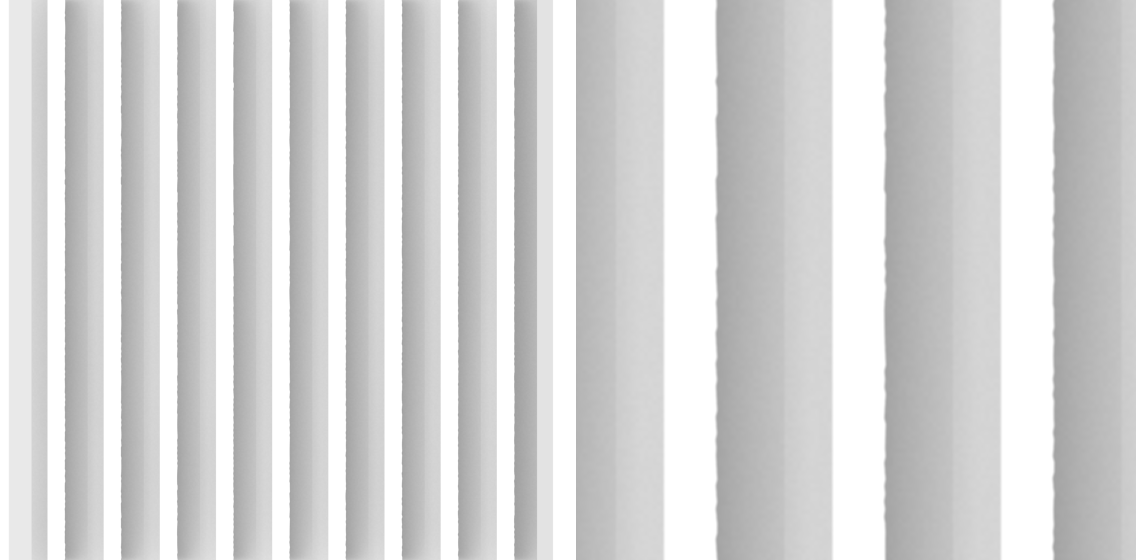
Left, the full canvas; right, a detail of the centre.
A Shadertoy shader for this pattern:

```glsl
const float SLAT_COUNT = 10.0;
const float FIRST_LEFT = 0.0158;
const float PITCH = 0.1003;
const float SLAT_WIDTH = 0.0690;
const float RIDGE = 0.0405;
const float SHADE_DARK = 0.635;
const float SHADE_RIDGE = 0.765;
const float LIT_RIDGE = 0.797;
const float LIT_EDGE = 0.830;
const float FIRST_FACE = 0.915;
const float LAST_FACE = 0.890;
const float END_FADE = 0.035;
const float GRAIN = 0.012;
const float GRAIN_CELLS = 384.0;

float hash(vec2 p) {
    vec3 q = fract(vec3(p.xyx) * 0.1031);
    q += dot(q, q.yzx + 33.33);
    return fract((q.x + q.y) * q.z);
}

float noise(vec2 p) {
    vec2 i = floor(p), f = fract(p);
    f = f * f * (3.0 - 2.0 * f);
    return mix(mix(hash(i), hash(i + vec2(1, 0)), f.x),
               mix(hash(i + vec2(0, 1)), hash(i + vec2(1, 1)), f.x), f.y);
}

// Grey level across one slat: shaded left face, lit right face.
float slatShade(float x, float y, float id, float blur) {
    float u = clamp(x / RIDGE, 0.0, 1.0);
    float v = clamp((x - RIDGE) / (SLAT_WIDTH - RIDGE), 0.0, 1.0);
    bool isFirst = id < 0.5;
    bool isLast = id > SLAT_COUNT - 1.5;

    float left = mix(SHADE_DARK, SHADE_RIDGE, pow(u, 0.8));
    float right = mix(LIT_RIDGE, LIT_EDGE, smoothstep(0.0, 0.6, v));
    if (isLast) left = mix(SHADE_DARK - 0.01, SHADE_RIDGE - 0.04, u);
    if (isFirst) right = mix(0.825, 0.785, v);

    // Both ends catch more light, mostly away from the dark edge.
    float endDist = min(y, 1.0 - y);
    float endLight = exp(-endDist / END_FADE);
    left += 0.06 * endLight * smoothstep(0.1, 1.0, u);
    left += 0.10 * exp(-endDist / 0.005) * (1.0 - u);
    right += 0.035 * endLight;

    // Outer faces at both sides of the row are flat.
    if (isFirst) left = FIRST_FACE;
    if (isLast) right = LAST_FACE;
    return mix(left, right, smoothstep(-blur, blur, x - RIDGE));
}

void mainImage(out vec4 fragColor, in vec2 fragCoord) {
    vec2 uv = fragCoord / iResolution.xy;
    float blur = max(0.0013, 0.75 / iResolution.x);

    // Cells start slightly before each slat so both edges stay smooth.
    float id = floor((uv.x - FIRST_LEFT) / PITCH + 0.15);
    id = clamp(id, 0.0, SLAT_COUNT - 1.0);
    float x = uv.x - FIRST_LEFT - id * PITCH;
    float inner = step(0.5, id);

    float shade = slatShade(x, uv.y, id, blur);

    // Fine grain, broad tonal drift and a small offset per slat.
    float textured = id > SLAT_COUNT - 1.5 ? step(x, RIDGE) : max(inner, step(RIDGE, x));
    float grain = noise(uv * GRAIN_CELLS) - 0.5;
    float drift = noise(vec2(id * 7.3, uv.y * 6.0)) - 0.5;
    float tone = hash(vec2(id, 4.0)) - 0.5;
    shade += textured * (GRAIN * grain + 0.012 * drift + 0.010 * tone);

    // Slightly ragged left edge.
    float ragged = inner * 0.0010 * (noise(vec2(id * 13.0, uv.y * 220.0)) - 0.5);
    float coverage = smoothstep(-blur, blur, x - ragged)
                   * smoothstep(-blur, blur, SLAT_WIDTH - x);
    fragColor = vec4(vec3(mix(1.0, shade, coverage)), 1.0);
}
```
